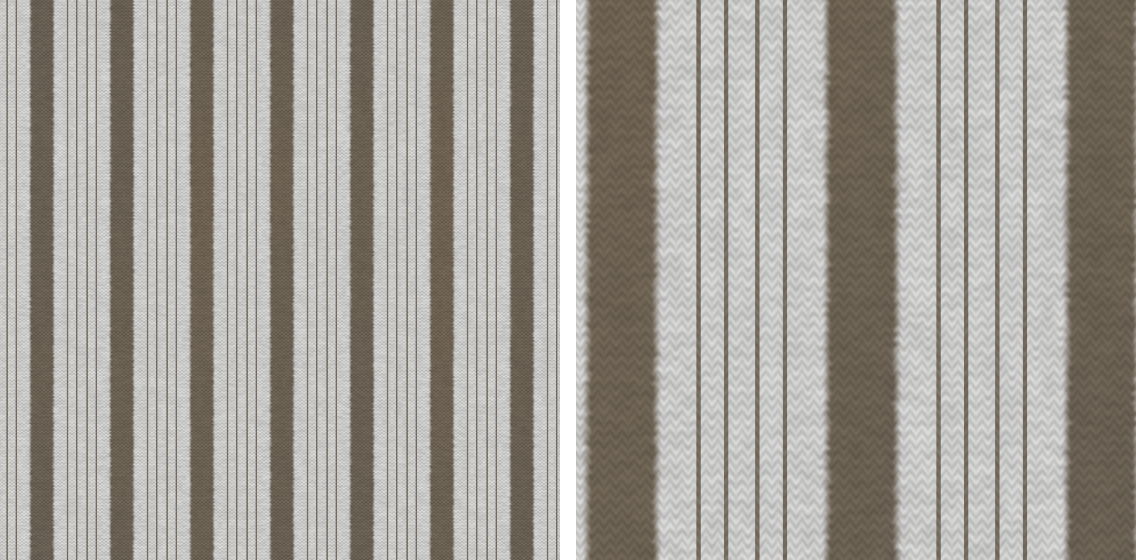
Left, the full canvas; right, a detail of the centre.
Give the GLSL for this pattern, as a Shadertoy shader.

```glsl
const float STRIPES = 7.0;
const vec2 STITCHES = vec2(140.0, 170.0);
const vec3 LIGHT_YARN = vec3(0.785, 0.785, 0.782);
const vec3 DARK_YARN = vec3(0.412, 0.374, 0.318);

float hash(vec2 p) {
    return fract(sin(dot(p, vec2(127.1, 311.7))) * 43758.5453);
}

// Value noise that wraps after a whole number of cells
float wrapNoise(vec2 uv, vec2 cells) {
    vec2 p = uv * cells;
    vec2 i = floor(p);
    vec2 f = fract(p);
    f = f * f * (3.0 - 2.0 * f);
    float a = hash(mod(i, cells));
    float b = hash(mod(i + vec2(1.0, 0.0), cells));
    float c = hash(mod(i + vec2(0.0, 1.0), cells));
    float d = hash(mod(i + vec2(1.0, 1.0), cells));
    return mix(mix(a, b, f.x), mix(c, d, f.x), f.y);
}

// Rows of yarn bent into small chevrons, from -1 to 1
float chevronWeave(vec2 uv, vec2 count) {
    float zigzag = abs(fract(uv.x * count.x) - 0.5) * 2.0;
    return sin(6.28318 * (uv.y * count.y + 0.8 * zigzag));
}

float lineMask(float dist, float halfWidth, float blur) {
    return 1.0 - smoothstep(halfWidth - blur, halfWidth + blur, dist);
}

void mainImage(out vec4 fragColor, in vec2 fragCoord) {
    vec2 uv = fragCoord / iResolution.xy;
    float pixel = STRIPES / iResolution.x;

    // Yarn grain and slow fading
    float grain = wrapNoise(uv, STITCHES * vec2(1.0, 2.0)) - 0.5;
    float mottle = wrapNoise(uv, vec2(48.0)) - 0.5;
    float fading = wrapNoise(uv, vec2(5.0, 3.0)) - 0.5;

    // Mirrored distance from the centre of the nearest broad band
    float across = abs(fract(uv.x * STRIPES - 0.024) - 0.5);
    float band = lineMask(across + 0.012 * grain, 0.146, max(0.023, 0.5 * pixel));

    // Two pinstripes on each side of the gap's middle
    float pinDist = min(abs(across - 0.320), abs(across - 0.435));
    float pin = lineMask(pinDist, 0.009, 0.55 * pixel) * (0.88 + 0.2 * grain);

    vec3 color = mix(LIGHT_YARN, DARK_YARN, max(band, pin));

    // Weave relief, faded out where it is too fine to resolve
    float rowsPerPixel = STITCHES.y / iResolution.y;
    float detail = 1.0 - smoothstep(0.35, 0.6, rowsPerPixel);
    float relief = chevronWeave(uv, STITCHES) * detail;
    color *= 1.0 + 0.058 * relief + 0.09 * grain + 0.025 * mottle;

    // Warm and cool drift in the dyed yarn
    color += band * fading * vec3(0.030, 0.012, -0.006);

    fragColor = vec4(clamp(color, 0.0, 1.0), 1.0);
}
```
